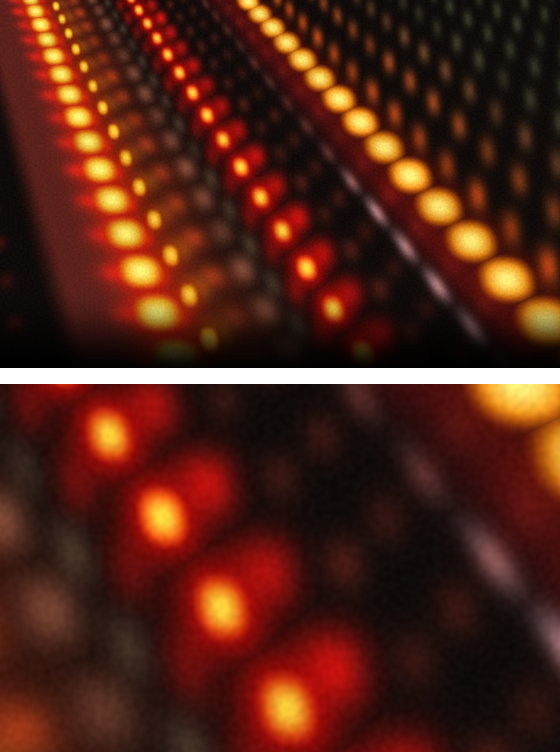
Top, the full canvas; bottom, a detail of the centre.
This pattern is drawn by a WebGL 1 fragment shader. Its source:

```glsl
precision highp float;
// Out-of-focus rows of console lights running toward one vanishing point.
// Each row repeats at logarithmic steps in depth; bright rows get a halo, body
// and core, faint rows are soft spots, over coloured washes with fine grain.
uniform vec2 u_resolution;

const vec2 VANISHING = vec2(-0.368, -1.117);
const float HORIZON = 0.308;
const float DEPTH_STEP = 0.1025;

float hash(vec2 p) {
  return fract(sin(dot(p, vec2(127.1, 311.7))) * 43758.55);
}

float gradientDot(vec2 cell, vec2 offset) {
  float angle = 6.2832 * hash(cell);
  return dot(vec2(cos(angle), sin(angle)), offset);
}

float gradientNoise(vec2 p) {
  vec2 i = floor(p), f = fract(p);
  vec2 w = f * f * f * (f * (f * 6.0 - 15.0) + 10.0);
  float low = mix(gradientDot(i, f), gradientDot(i + vec2(1, 0), f - vec2(1, 0)), w.x);
  float high = mix(gradientDot(i + vec2(0, 1), f - vec2(0, 1)),
                   gradientDot(i + 1.0, f - 1.0), w.x);
  return mix(low, high, w.y);
}

float bell(float x, float width) {
  return exp(-x * x / (width * width));
}

// Scaled distance to the nearest light of a row, and that light's random value.
// shape holds half width, half height and sideways shear.
vec2 lightRow(vec2 p, float lane, float phase, vec3 shape) {
  float start = phase + HORIZON;
  float nearest = floor(log((p.y + HORIZON) / start) / DEPTH_STEP + 0.5);
  vec2 best = vec2(1e3, 0.0);
  for (int i = -2; i <= 2; i++) {
    float index = nearest + float(i);
    float y = start * exp(DEPTH_STEP * index) - HORIZON;
    vec2 center = vec2(lane * (y - VANISHING.y) + VANISHING.x, y);
    vec2 d = p - center;
    d.x -= shape.z * d.y;
    d = abs(d) / (shape.xy * (y + 0.54));
    float dist = pow(pow(d.x, 2.3) + pow(d.y, 2.3), 1.0 / 2.3);
    if (dist < best.x) best = vec2(dist, hash(vec2(index, lane * 37.0)));
  }
  return best;
}

vec3 faintRow(vec2 p, float lane, float phase, vec3 shape, vec3 tint) {
  vec2 light = lightRow(p, lane, phase, shape);
  return tint * bell(light.x, 0.85) * (0.7 + 0.45 * light.y);
}

vec3 brightRow(vec3 color, vec2 light, float spread, vec3 rim, vec3 body, vec3 core) {
  float power = 0.86 + 0.14 * light.y;
  color = mix(color, rim, bell(light.x, spread));
  color = mix(color, body * power, 1.0 - smoothstep(0.55, 1.15, light.x));
  return mix(color, core, power * (1.0 - smoothstep(0.1, 0.85, light.x)));
}

void main() {
  vec2 p = vec2(gl_FragCoord.x, u_resolution.y - gl_FragCoord.y) / u_resolution.y;
  float lane = (p.x - VANISHING.x) / (p.y - VANISHING.y);
  float mottle = 1.0 + 0.5 * gradientNoise(p * 9.0);

  // Dark panel, red washes and the dull side rail
  vec3 color = vec3(0.055, 0.04, 0.035);
  color += vec3(0.24, 0.06, 0.025) * bell(lane - 0.47, 0.085) * mottle;
  color += vec3(0.2, 0.01, 0.02) * bell(lane - 0.87, 0.04) * mottle;
  float rail = smoothstep(0.25, 0.295, lane) * (1.0 - smoothstep(0.38, 0.42, lane));
  color = mix(color, vec3(0.36, 0.13, 0.11), rail);
  color = mix(color, vec3(0.72, 0.09, 0.05), 0.7 * bell(lane - 0.405, 0.035));

  // Faint knobs and reflections between the bright rows
  color += faintRow(p, 0.205, 0.66, vec3(0.02, 0.018, 0.0), vec3(0.16, 0.02, 0.02));
  color += faintRow(p, 0.365, 0.64, vec3(0.036, 0.02, 0.3), vec3(0.4, 0.02, 0.01));
  color += faintRow(p, 0.432, 0.86, vec3(0.022, 0.025, 0.3), vec3(0.35, 0.06, 0.01));
  color += faintRow(p, 0.477, 0.9, vec3(0.03, 0.028, 0.3), vec3(0.2, 0.15, 0.02));
  color += faintRow(p, 0.508, 0.75, vec3(0.03, 0.028, 0.2), vec3(0.32, 0.11, 0.03));
  color += faintRow(p, 0.556, 0.731, vec3(0.03, 0.034, 0.2), vec3(0.32, 0.2, 0.15));
  color += faintRow(p, 0.588, 0.77, vec3(0.02, 0.03, 0.3), vec3(0.15, 0.13, 0.1));
  color += faintRow(p, 0.613, 0.591, vec3(0.023, 0.036, 0.2), vec3(0.34, 0.02, 0.02));
  for (int i = 0; i < 4; i++) {
    float k = float(i);
    color += faintRow(p, 0.736 + 0.043 * k, 0.583 - 0.045 * k,
                      vec3(0.022, 0.028, 0.1), vec3(0.2, 0.055, 0.04) / (1.0 + 0.3 * k));
  }
  color += faintRow(p, 0.822, 0.775, vec3(0.019, 0.038, 0.6), vec3(0.42, 0.36, 0.38))
         * (0.2 + 0.8 * smoothstep(0.35, 0.6, p.y));

  // Staggered columns on the right, from orange to grey-green
  for (int i = 0; i < 8; i++) {
    float k = float(i);
    vec3 tint = mix(vec3(0.64, 0.22, 0.04), vec3(0.14, 0.16, 0.11),
                    smoothstep(-0.5, 3.5, k));
    color += faintRow(p, 1.01 + 0.098 * k, 0.6225 - 0.048 * k,
                      vec3(0.025, 0.046, 0.1), tint);
  }

  // Red row with its dimmer companion
  color += faintRow(p, 0.69, 0.591, vec3(0.032, 0.038, 0.1), vec3(0.68, 0.035, 0.025));
  color = brightRow(color, lightRow(p, 0.651, 0.84, vec3(0.023, 0.028, 0.15)), 1.55,
                    vec3(0.88, 0.04, 0.03), vec3(1.0, 0.38, 0.07), vec3(1.0, 0.88, 0.25));

  // Small yellow row, wide yellow bar and large amber row
  color = brightRow(color, lightRow(p, 0.459, 0.923, vec3(0.019, 0.025, 0.1)), 1.3,
                    vec3(0.6, 0.18, 0.02), vec3(0.93, 0.65, 0.06), vec3(1.0, 0.95, 0.3));
  color = brightRow(color, lightRow(p, 0.405, 0.85, vec3(0.046, 0.037, 0.15)), 1.3,
                    vec3(0.88, 0.14, 0.04), vec3(0.98, 0.68, 0.1), vec3(1.0, 0.97, 0.48));
  color = brightRow(color, lightRow(p, 0.93, 0.875, vec3(0.058, 0.049, 0.2)), 1.05,
                    vec3(0.62, 0.1, 0.02), vec3(1.0, 0.58, 0.06), vec3(1.0, 0.96, 0.5));

  // Fine grain and the fade to black along the bottom
  color += 0.05 * gradientNoise(p * 150.0) * (0.4 + color);
  color *= 1.0 - smoothstep(0.78, 1.02, p.y);
  gl_FragColor = vec4(clamp(color, 0.0, 1.0), 1.0);
}
```
